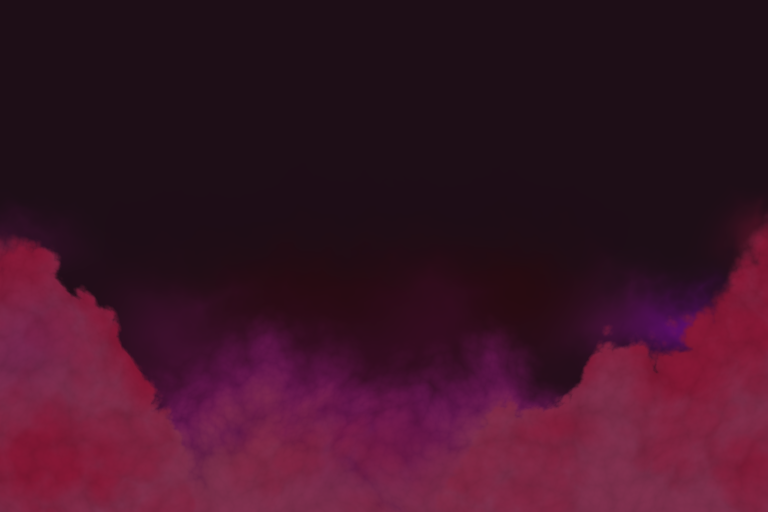
Write a WebGL 1 fragment shader that draws this background.

```glsl
precision highp float;
// Crimson and violet smoke banks rising from the lower edge into a dark plum void.
// Each bank is a height profile with its edge displaced by cellular billows;
// soft glows, warped by layered sines, tint the haze and the cloud bodies.

uniform vec2 u_resolution;

const vec3 VOID_PLUM = vec3(0.116, 0.053, 0.090);
const vec3 EMBER     = vec3(0.155, 0.040, 0.055);
const vec3 WINE      = vec3(0.230, 0.045, 0.140);
const vec3 PURPLE    = vec3(0.390, 0.075, 0.310);
const vec3 VIOLET    = vec3(0.390, 0.045, 0.450);
const vec3 ROSE      = vec3(0.480, 0.175, 0.290);
const vec3 CRIMSON   = vec3(0.500, 0.085, 0.200);

vec2 hash2(vec2 cell) {
  vec2 k = vec2(dot(cell, vec2(127.1, 311.7)), dot(cell, vec2(269.5, 183.3)));
  return fract(sin(k) * 43758.5);
}

// Rounded lump in each cell, 1 at its centre
float cellPuff(vec2 p) {
  vec2 cell = floor(p), f = fract(p);
  float nearest = 2.0;
  for (int j = -1; j <= 1; j++) {
    for (int i = -1; i <= 1; i++) {
      vec2 offset = vec2(float(i), float(j));
      vec2 d = offset + 0.15 + 0.7 * hash2(cell + offset) - f;
      nearest = min(nearest, dot(d, d));
    }
  }
  return 1.0 - nearest;
}

// Octaves of lumps, roughly -0.5 to 0.5
float billow(vec2 p) {
  float sum = 0.0, amp = 0.5;
  for (int i = 0; i < 4; i++) {
    sum += amp * (cellPuff(p) - 0.78);
    p = mat2(1.6, 1.2, -1.2, 1.6) * p + 7.3;
    amp *= 0.55;
  }
  return sum;
}

// Smooth drift made of layered sines
vec2 drift(vec2 p) {
  vec2 w = vec2(0.0);
  float amp = 1.0, freq = 9.0;
  for (int i = 0; i < 4; i++) {
    w += amp * sin(freq * p.yx + vec2(1.3, 4.1) + 2.0 * w.yx);
    amp *= 0.55;
    freq *= 1.9;
  }
  return w;
}

float glow(vec2 p, vec2 centre, vec2 radius) {
  vec2 d = (p - centre) / radius;
  return exp(-dot(d, d));
}

float bell(float x, float centre, float width) {
  float d = (x - centre) / width;
  return exp(-d * d);
}

float leftRidge(float x) {
  return mix(0.49, 0.17, smoothstep(0.08, 0.38, x)) - 1.2 * smoothstep(0.32, 0.6, x);
}

float middleRidge(float x) {
  return 0.20 + 0.12 * bell(x, 0.53, 0.15) + 0.09 * bell(x, 0.96, 0.11);
}

float rightRidge(float x) {
  return -0.2 + 0.4 * smoothstep(0.75, 1.0, x) + 0.12 * smoothstep(1.06, 1.17, x)
       + 0.20 * smoothstep(1.30, 1.50, x);
}

vec3 haze(vec2 p) {
  vec3 col = VOID_PLUM;
  col = mix(col, EMBER, 0.80 * glow(p, vec2(0.62, 0.42), vec2(0.30, 0.10)));
  col = mix(col, EMBER, 0.85 * glow(p, vec2(1.00, 0.43), vec2(0.13, 0.10)));
  col = mix(col, WINE, 0.80 * glow(p, vec2(0.60, 0.26), vec2(0.45, 0.13)));
  col = mix(col, WINE, 0.60 * glow(p, vec2(0.84, 0.36), vec2(0.10, 0.09)));
  col = mix(col, PURPLE, 0.35 * glow(p, vec2(0.34, 0.35), vec2(0.11, 0.09)));
  col = mix(col, PURPLE, 0.40 * glow(p, vec2(0.02, 0.50), vec2(0.11, 0.06)));
  col = mix(col, PURPLE, 0.45 * glow(p, vec2(1.20, 0.38), vec2(0.10, 0.08)));
  col = mix(col, CRIMSON, 0.50 * glow(p, vec2(1.49, 0.51), vec2(0.07, 0.06)));
  return mix(col, VIOLET, 0.85 * glow(p, vec2(1.33, 0.36), vec2(0.10, 0.06)));
}

void main() {
  vec2 p = gl_FragCoord.xy / u_resolution.y;
  p.x *= 1.5 * u_resolution.y / u_resolution.x;
  vec2 q = p + 0.010 * drift(p);
  float lumps = billow(q * 7.0);
  float detail = billow(q * 15.0 + 20.0);
  float patches = smoothstep(-0.10, 0.14, billow(q * 5.0 + 41.0));
  vec3 col = haze(q + vec2(0.06, 0.12) * lumps);

  // Middle bank: purple crest sinking into rose
  float depth = middleRidge(q.x) - q.y + 0.20 * lumps + 0.05 * detail;
  vec3 body = mix(PURPLE, ROSE, smoothstep(0.02, 0.20, depth + 0.10 * detail));
  body = mix(body, PURPLE, 0.55 * glow(q, vec2(0.76, 0.13), vec2(0.13, 0.10)));
  body = mix(body, CRIMSON, 0.45 * patches * glow(q, vec2(0.62, 0.08), vec2(0.25, 0.12)));
  col = mix(col, body, smoothstep(-0.09, 0.08, depth));

  // Side banks: crimson rims around muted rose, softer toward the outer tops
  float leftDepth = leftRidge(q.x) - q.y;
  float rightDepth = rightRidge(q.x) - q.y;
  float sideDepth = max(leftDepth, rightDepth) + 0.20 * lumps + 0.08 * detail;
  float red = 0.60 * bell(sideDepth, 0.02, 0.07) * smoothstep(0.15, 0.27, q.y);
  red += 0.8 * glow(q, vec2(0.10, 0.09), vec2(0.17, 0.10));
  red += 0.8 * glow(q, vec2(1.11, 0.17), vec2(0.07, 0.04));
  red += 0.4 * glow(q, vec2(1.33, 0.24), vec2(0.08, 0.09));
  red += 0.7 * glow(q, vec2(1.47, 0.34), vec2(0.10, 0.12));
  red += 0.4 * glow(q, vec2(1.48, 0.08), vec2(0.09, 0.10));
  red += 0.45 * (patches - 0.3) + 0.8 * lumps;
  vec3 side = mix(ROSE, CRIMSON, clamp(red, 0.0, 1.0));
  side = mix(side, PURPLE, 0.35 * glow(q, vec2(0.03, 0.31), vec2(0.10, 0.09)));
  float outer = smoothstep(0.10, 0.0, q.x) + smoothstep(1.28, 1.48, q.x);
  float softness = mix(0.018, 0.05, outer);
  col = mix(col, side, smoothstep(-softness, softness, sideDepth));

  // Inner shading, strongest in the bright smoke
  col *= 1.0 + 0.30 * detail * smoothstep(0.15, 0.4, col.r);
  gl_FragColor = vec4(col, 1.0);
}
```
